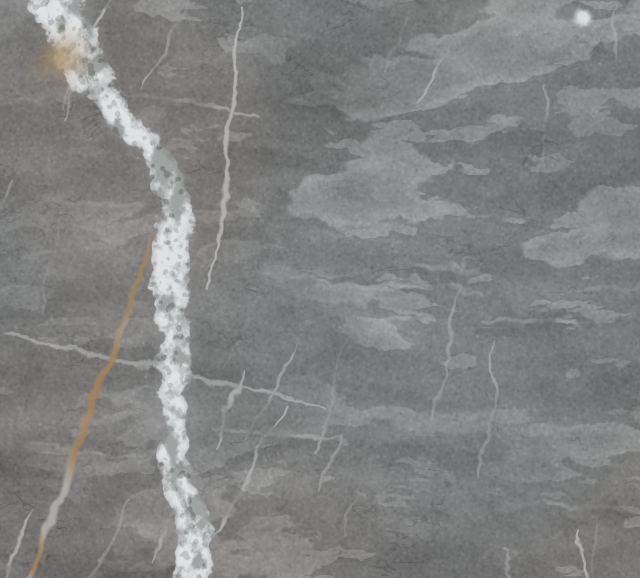
Reproduce this texture procedurally as a Shadertoy shader.

```glsl
// Grey marble slab: ragged pale lenses and dark hairline cracks on a cloudy ground,
// crossed by one broad crystalline white vein, a rusty vein and scattered thin ones.
// All noise is cellular: each grid cell drops one soft blob of random sign.

vec2 hash2(vec2 p) {
    vec3 q = fract(p.xyx * vec3(.1031, .1030, .0973));
    q += dot(q, q.yzx + 33.33);
    return fract((q.xx + q.yz) * q.zy);
}

float blobs(vec2 p) {
    vec2 cell = floor(p);
    float sum = 0.;
    for (int y = -1; y <= 1; y++)
    for (int x = -1; x <= 1; x++) {
        vec2 id = cell + vec2(x, y);
        vec2 d = p - id - hash2(id);
        float bump = max(0., 1. - dot(d, d));
        sum += (hash2(id + 57.3).x * 2. - 1.) * bump * bump * bump;
    }
    return sum;
}

float layers(vec2 p) {
    float sum = 0., amp = .5;
    for (int i = 0; i < 4; i++) {
        sum += amp * blobs(p);
        p = mat2(1.9, .5, -.5, 1.9) * p + 17.7;
        amp *= .56;
    }
    return sum;
}

// Tapered line from a to b, thinning toward both ends
float vein(vec2 p, vec2 a, vec2 b, float width) {
    vec2 ab = b - a;
    float t = clamp(dot(p - a, ab) / dot(ab, ab), 0., 1.);
    float w = width * (.35 + 2.6 * t * (1. - t));
    return 1. - smoothstep(w * .3, w + 1. / iResolution.y, length(p - a - ab * t));
}

void mainImage(out vec4 fragColor, in vec2 fragCoord) {
    vec2 p = fragCoord / iResolution.y;
    float wobble = layers(p * vec2(9., 13.));
    float rough = layers(p * 27. + 40.);
    vec2 bent = p + vec2(.022 * wobble + .006 * rough, .012 * rough);

    // Cloudy ground with nearly level bedding and fine grain
    vec2 bed = p + vec2(.03 * wobble, .016 * sin(p.x * 7. + 3. * p.y) + .012 * rough);
    float cloud = layers(bed * vec2(4., 17.) + 9.);
    float grey = .468 + .075 * cloud + .025 * blobs(p * 2.3 + 4.)
               + .035 * blobs(p * 190.) + .03 * rough;
    grey -= .06 * exp(-90. * dot(p - vec2(.54, .84), p - vec2(.54, .84)));

    // Pale lenses: crisp bright rim, fading inside
    float region = smoothstep(-.5, .4, blobs(p * 3. + 21.) + .5 * p.x - .2);
    float lens = layers(bed * vec2(3.2, 10.) + 63.);
    float pale = smoothstep(.1, .17, lens) * (1. - .5 * smoothstep(.17, .5, lens));
    float chip = layers(bed * vec2(8., 24.) + 31.);
    pale = max(pale, .8 * smoothstep(.26, .33, chip));
    grey += .105 * pale * (.35 + .65 * region);

    // Dark hairline cracks along noise contours
    float crack = 1. - smoothstep(0., .035, abs(layers(bed * vec2(10., 19.) + 80.) - .06));
    grey -= .05 * crack * smoothstep(0., .4, blobs(p * 13. + 5.));

    vec3 warm = vec3(1.015, .995, .98), cool = vec3(.985, 1.008, 1.012);
    float tint = smoothstep(-.5, .5, blobs(p * 2.6 + 70.) + .7 * (p.x + p.y - 1.1));
    vec3 color = grey * mix(warm, cool, tint);

    // Scattered broken veins: mostly steep, every third one a level streak
    float broken = smoothstep(-.3, .25, blobs(p * vec2(24., 19.) + 12.));
    float thin = 0.;
    for (int i = 0; i < 36; i++) {
        float k = float(i);
        vec2 r = hash2(vec2(k, 7.)), s = hash2(vec2(k, 31.));
        vec2 start = vec2((k + r.x) / 36. * 1.12, r.y * 1.1);
        float lean = start.x > .86 ? mix(-.1, .35, s.y) : mix(-.55, -.1, s.y);
        bool level = i % 3 == 2;
        vec2 dir = level ? vec2(1., .25 * s.y - .17) : vec2(lean, -1.);
        float line = vein(bent, start, start + dir * (.08 + .19 * s.x), level ? .0045 : .003);
        thin = max(thin, line * (.2 + .7 * r.x) * (level ? .65 : 1.));
    }
    thin *= .25 + .75 * broken;
    thin = max(thin, .85 * vein(bent, vec2(.423, .99), vec2(.365, .5), .0045));
    thin = max(thin, .6 * vein(bent, vec2(.01, .42), vec2(.56, .295), .005));
    color = mix(color, vec3(.72, .725, .725), thin);

    // Rusty diagonal vein
    float rusty = vein(bent, vec2(.262, .59), vec2(.03, -.06), .0095);
    float stain = smoothstep(-.1, .35, blobs(p * 11. + 3.) + .6 * smoothstep(.3, .55, p.y));
    vec3 rust = vec3(.64, .51, .36);
    color = mix(color, mix(vec3(.71, .70, .68), rust, stain), .85 * rusty);

    // Broad white vein, bending left toward the top
    float center = .302 - .21 * smoothstep(.62, 1.02, p.y)
                 + .036 * smoothstep(.25, 0., p.y) + .006 * sin(p.y * 21.);
    float slope = 1. + .5 * smoothstep(.66, .8, p.y);
    float side = abs(p.x - center + .012 * wobble) / slope;
    float edge = side + .02 * rough - .026 - .004 * sin(p.y * 13. + 1.);
    float body = 1. - smoothstep(-.002, .003, edge);
    float halo = 1. - smoothstep(0., .016, edge);
    float crystal = layers(p * vec2(42., 34.) + 8.) + .3 * blobs(p * 12.);
    vec3 quartz = mix(vec3(.62, .635, .63), vec3(.87, .88, .885), smoothstep(-.38, .2, crystal));
    quartz -= .12 * smoothstep(.25, .6, blobs(p * 95. + 2.));
    quartz *= 1. - .1 * smoothstep(-.012, 0., edge);
    color = mix(color, vec3(.57, .575, .57), .4 * halo * broken);
    color = mix(color, quartz, body);

    // Rust bloom beside the upper vein and a small white spot
    float bloom = exp(-900. * dot(bent - vec2(.112, .9), bent - vec2(.112, .9)));
    color = mix(color, vec3(.68, .57, .43), .75 * bloom);
    vec2 spot = (bent - vec2(.995, .967)) * vec2(1., 1.3);
    color = mix(color, vec3(.84, .87, .87), smoothstep(.026, .008, length(spot)));

    fragColor = vec4(color, 1.);
}
```
